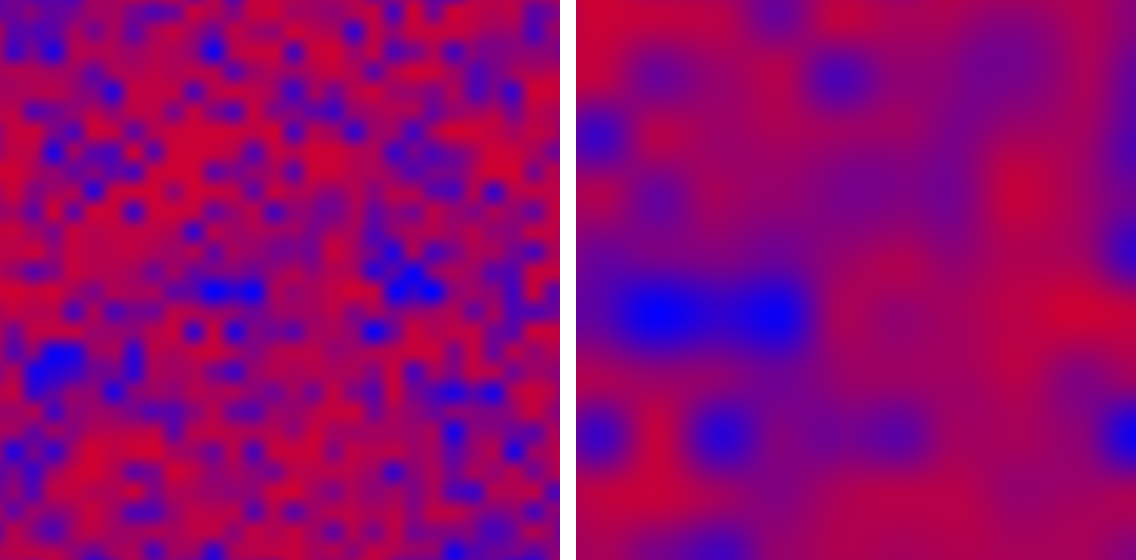
Left: the whole. Right: its middle third, enlarged.
Give the GLSL for this texture, as a WebGL 2 fragment shader.

```glsl
#version 300 es
precision highp float;
// Soft mottled field of red and purple with scattered blue blots.

uniform vec2 u_resolution;
out vec4 fragColor;

// Random value in 0..1 for a lattice point
float hash(vec2 cell) {
    vec3 p = fract(cell.xyx * vec3(0.1031, 0.1030, 0.0973));
    p += dot(p, p.yzx + 33.33);
    return fract((p.x + p.y) * p.z);
}

// Cubing leaves most points low and a few high, so blots stay sparse
float blot(vec2 cell) {
    float h = hash(cell);
    return h * h * h;
}

// Smoothly interpolated lattice of blots
float blotNoise(vec2 p) {
    vec2 cell = floor(p);
    vec2 w = smoothstep(0.0, 1.0, fract(p));
    float bottom = mix(blot(cell), blot(cell + vec2(1, 0)), w.x);
    float top = mix(blot(cell + vec2(0, 1)), blot(cell + vec2(1, 1)), w.x);
    return mix(bottom, top, w.y);
}

void main() {
    vec2 uv = gl_FragCoord.xy / min(u_resolution.x, u_resolution.y);

    // Fine blots, grouped by two coarser layers
    float blue = 0.53 * blotNoise(uv * 28.0 + vec2(11.3, 47.6))
               + 0.38 * blotNoise(uv * 14.0 + vec2(83.7, 5.2))
               + 0.22 * blotNoise(uv * 6.0 + vec2(31.4, 62.9));

    // Red fades into blue; the deepest blots darken past pure blue
    float red = 0.83 - blue;
    fragColor = vec4(max(red, 0.0), 0.0, 1.0 - abs(red), 1.0);
}
```
